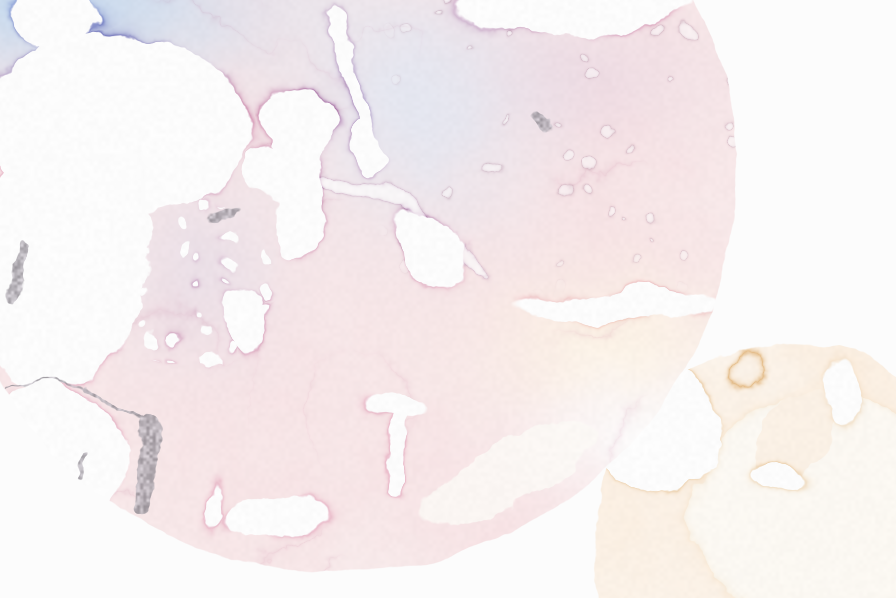
Write a Shadertoy shader that draws this background.

```glsl
vec3 hash3(vec2 c) {
  vec3 h = fract(c.xyx * vec3(.1031, .103, .0973));
  h += dot(h, h.yxz + 33.33);
  return fract((h.xxy + h.yzz) * h.zyx);
}

float noise(vec2 p) {
  vec2 i = floor(p), f = fract(p);
  f = f * f * (3. - 2. * f);
  return mix(mix(hash3(i).x, hash3(i + vec2(1, 0)).x, f.x),
             mix(hash3(i + vec2(0, 1)).x, hash3(i + 1.).x, f.x), f.y);
}

float fbm(vec2 p) {
  float sum = 0., amp = .5;
  for (int i = 0; i < 5; i++) {
    sum += amp * noise(p);
    p = mat2(1.6, 1.2, -1.2, 1.6) * p + 7.3;
    amp *= .5;
  }
  return sum;
}

// Approximate distance to a tilted ellipse
float oval(vec2 p, float x, float y, float w, float h, float a) {
  p = mat2(cos(a), -sin(a), sin(a), cos(a)) * (p - vec2(x, y));
  return (length(p / vec2(w, h)) - 1.) * min(w, h);
}

float stroke(vec2 p, float ax, float ay, float bx, float by, float w) {
  vec2 q = p - vec2(ax, ay), v = vec2(bx - ax, by - ay);
  return length(q - v * clamp(dot(q, v) / dot(v, v), 0., 1.)) - w;
}

// Scattered round drops, in some of the cells
float drops(vec2 p, float n, float density) {
  vec2 g = p * n;
  float d = 1.;
  for (int i = 0; i < 9; i++) {
    vec2 c = floor(g) + vec2(i % 3 - 1, i / 3 - 1);
    vec3 h = hash3(c);
    if (h.z < density) d = min(d, length(g - c - .2 - .6 * h.xy) - .08 - .28 * h.x);
  }
  return d / n;
}

float glow(vec2 p, float x, float y, float w, float h) {
  p = (p - vec2(x, y)) / vec2(w, h);
  return exp(-dot(p, p));
}

float cover(float d) { return 1. - smoothstep(-.0015, .0015, d); }

// Bare paper left inside the large wash
float bareAreas(vec2 p) {
  float d = oval(p, .19, .785, .23, .15, 0.);
  d = min(d, oval(p, .09, .56, .155, .21, -.15));
  d = min(d, oval(p, .09, .25, .13, .105, -.4));
  d = min(d, oval(p, .09, .97, .075, .06, -.3));
  d = min(d, oval(p, .495, .79, .06, .053, 0.));
  d = min(d, stroke(p, .485, .77, .5, .61, .04));
  d = min(d, stroke(p, .44, .71, .49, .68, .035));
  d = min(d, stroke(p, .56, .97, .615, .77, .012));
  d = min(d, stroke(p, .6, .77, .635, .72, .022));
  d = min(d, oval(p, .724, .583, .075, .046, -.75));
  d = min(d, oval(p, .97, 1., .2, .06, .06));
  d = min(d, oval(p, 1.04, .49, .165, .027, .04));
  d = min(d, oval(p, .665, .318, .055, .024, -.2));
  d = min(d, stroke(p, .675, .31, .662, .18, .014));
  d = min(d, oval(p, .46, .137, .088, .033, .03));
  d = min(d, oval(p, .353, .152, .017, .031, -.2));
  d = min(d, oval(p, .407, .47, .036, .05, .3));
  return min(d, max(drops(p, 22., .8), oval(p, .32, .53, .13, .14, 0.)));
}

// Grey metallic strokes
float greyStrokes(vec2 p) {
  float d = stroke(p, .25, .29, .24, .15, .013);
  d = min(d, stroke(p, .04, .59, .01, .49, .01));
  d = min(d, stroke(p, .145, .255, .143, .21, .004));
  d = min(d, stroke(p, 0., .36, .14, .357, .0015));
  d = min(d, stroke(p, .14, .357, .25, .29, .003));
  d = min(d, oval(p, .91, .797, .021, .012, -.8));
  return min(d, oval(p, .38, .643, .022, .008, 0.));
}

void mainImage(out vec4 fragColor, in vec2 fragCoord) {
  vec2 uv = fragCoord / iResolution.y;
  vec2 warp = vec2(fbm(uv * 14.), fbm(uv * 14. + 40.)) - .48;
  vec2 p = uv + warp * .055;
  float cloud = fbm(uv * 5. + warp);
  vec3 paper = vec3(.988);

  // Large wash: pink, shifting to mauve, blue and peach
  vec3 tint = mix(vec3(.965, .875, .885), vec3(.97, .925, .925), cloud);
  tint = mix(tint, vec3(.925, .85, .885), .75 * glow(p, .97, .87, .2, .1));
  tint = mix(tint, vec3(.91, .87, .905), .8 * glow(p, .33, .55, .13, .15));
  tint = mix(tint, vec3(.89, .905, .945), .9 * glow(p, .7, .83, .19, .2));
  tint = mix(tint, vec3(.79, .86, .935), glow(p, .06, 1., .36, .13));
  tint = mix(tint, vec3(.985, .945, .895), glow(p, 1.03, .42, .2, .12));
  tint = mix(tint, paper, .9 * glow(p, 1.08, .27, .18, .11));
  tint = mix(tint, vec3(.985, .975, .96), .85 * cover(oval(p, .85, .205, .15, .05, .42)));

  // Sparse marbled veins and a pale ribbon
  float vein = abs(fract(noise(uv * 3.5 + warp * .4) * 5.) - .5);
  tint *= 1. - vec3(.03, .07, .05) * exp(-vein * 25.) * smoothstep(.4, .7, noise(uv * 6.));
  float ribbon = min(stroke(p, .54, .7, .69, .655, .012), stroke(p, .69, .655, .81, .54, .01));
  tint = mix(tint, paper, .7 * cover(ribbon));
  tint *= 1. - vec3(.1, .16, .11) * exp(-abs(ribbon) * 600.);

  // Small blisters on the upper right
  float blister = drops(p, 26., .22);
  float field = smoothstep(.62, .72, uv.x) * smoothstep(.5, .6, uv.y);
  tint = mix(tint, paper, .5 * field * cover(blister));
  tint *= 1. - vec3(.1, .15, .12) * field * exp(-abs(blister) * 700.);

  // Pigment gathers along the rims
  float bare = bareAreas(p), away = max(bare, 0.);
  float rim = exp(-away * 400.) * smoothstep(.25, .65, noise(uv * 17.));
  rim += 1.3 * exp(-away * 200.) * glow(uv, .5, .82, .09, .06);
  rim += .8 * exp(-away * 80.) * glow(uv, .18, .94, .05, .04);
  tint = mix(tint, pow(tint, vec3(4.5, 5.5, 4.)), min(rim * .7, 1.));
  float disc = length(uv + warp * .02 - vec2(.566, .707)) - .664;
  vec3 col = mix(paper, tint, cover(disc) * (1. - cover(bare)));
  vec3 metal = vec3(.64, .62, .65) + .3 * (noise(uv * 190.) - .4);
  col = mix(col, metal, .8 * cover(greyStrokes(p)) * cover(disc));

  // Small peach wash with a cream pool
  vec3 peach = mix(vec3(.98, .92, .855), vec3(.985, .965, .94), cloud);
  float pool = oval(p, 1.37, .15, .21, .2, 0.);
  peach = mix(peach, vec3(.985, .978, .96), .85 * cover(pool));
  peach *= 1. - vec3(.01, .03, .06) * exp(-abs(pool) * 200.);
  peach = mix(peach, vec3(.98, .935, .885), .8 * cover(oval(p, 1.33, .275, .06, .09, -.3)));
  float gap = oval(p, 1.09, .285, .11, .105, .3);
  gap = min(gap, oval(p, 1.305, .195, .043, .022, -.2));
  gap = min(gap, oval(p, 1.4, .34, .03, .055, .3));
  float curl = abs(oval(p, 1.25, .39, .02, .029, -.3));
  float stain = exp(-max(gap, 0.) * 350.) * noise(uv * 14.) + exp(-curl * 400.);
  peach = mix(peach, vec3(.86, .66, .4), min(.7 * stain, 1.));
  float smallDisc = length(uv + warp * .03 - vec2(1.328, .092)) - .336;
  col = mix(col, peach, cover(smallDisc) * (1. - cover(gap)));

  // Paper grain
  col += .016 * (noise(uv * 150.) - .5) * cover(min(disc, smallDisc));
  fragColor = vec4(clamp(col, 0., 1.), 1.);
}
```
